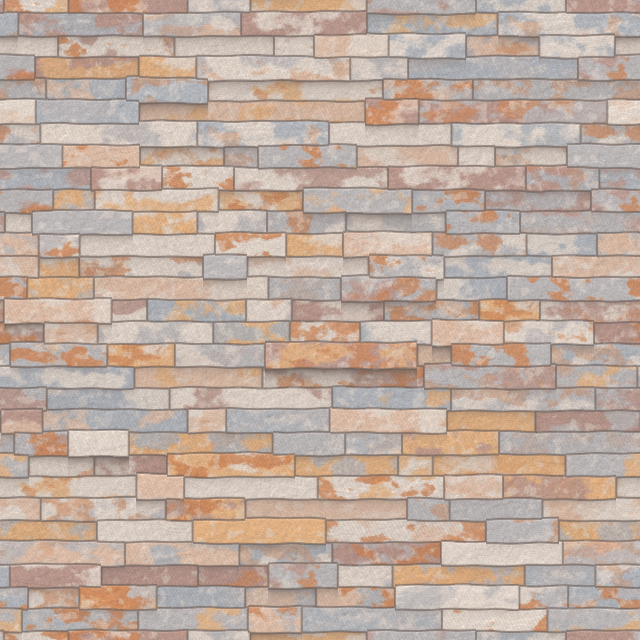
This texture is drawn by a WebGL 2 fragment shader. Its source:

```glsl
#version 300 es
precision highp float;
// Stacked slate ledger wall: thin courses of split stones with uneven lengths.
// Each course has its own jittered joints; every stone gets a hashed depth,
// two mineral tints, rust stains, cleft relief and a shadow from the course above.

uniform vec2 u_resolution;
out vec4 fragColor;

const float ROWS = 29.0;          // courses up the canvas
const float ROW_PHASE = 0.415;    // height of the first bed joint, in courses
const float MIN_STONES = 5.0;     // fewest stones in a course
const float EXTRA_STONES = 4.0;   // range added to that count
const float JITTER = 0.82;        // irregularity of the stone lengths
const float OVERLAP = 0.13;       // how far proud stones cover their neighbours
const float JOINT = 0.018;        // half width of a joint, in courses
const float RELIEF = 0.30;        // strength of the cleft surface
const float TAU = 6.2831853;

const vec3 GREY  = vec3(0.72, 0.70, 0.70);
const vec3 BLUE  = vec3(0.68, 0.69, 0.71);
const vec3 CREAM = vec3(0.86, 0.81, 0.77);
const vec3 PEACH = vec3(0.84, 0.72, 0.64);
const vec3 OCHRE = vec3(0.86, 0.68, 0.51);
const vec3 MAUVE = vec3(0.71, 0.58, 0.54);
const vec3 RUST  = vec3(0.78, 0.51, 0.34);
const vec3 SHADE = vec3(0.43, 0.38, 0.36);

struct Stone {
    float left;    // distance to the left joint, in courses
    float right;   // distance to the right joint
    float depth;   // 0 recessed, 1 proud
    float seed;
};

float hash(vec2 p) {
    return fract(sin(dot(p, vec2(127.1, 311.7))) * 43758.5453);
}

float noise(vec2 p) {
    vec2 i = floor(p), f = fract(p);
    f = f * f * (3.0 - 2.0 * f);
    return mix(mix(hash(i), hash(i + vec2(1, 0)), f.x),
               mix(hash(i + vec2(0, 1)), hash(i + vec2(1, 1)), f.x), f.y);
}

float fbm(vec2 p) {
    float sum = 0.0, amp = 0.5;
    for (int k = 0; k < 5; k++) {
        sum += amp * noise(p);
        p = mat2(1.6, 1.2, -1.2, 1.6) * p + 7.3;
        amp *= 0.5;
    }
    return sum / 0.97;
}

float jointAt(float i, float row, float count) {
    return i + JITTER * (hash(vec2(floor(mod(i + 0.5, count)), row + 0.5)) - 0.5);
}

// Stone of a course that covers the horizontal position x
Stone stoneAt(float x, float course) {
    float row = floor(mod(course + 0.5, ROWS));
    float count = MIN_STONES + floor(EXTRA_STONES * hash(vec2(row, 3.1)));
    float t = (x + hash(vec2(row, 9.7))) * count;
    float i = floor(t);
    i += step(jointAt(i + 1.0, row, count), t) - step(t, jointAt(i, row, count));
    float unit = ROWS / count;
    float seed = hash(vec2(floor(mod(i + 0.5, count)) + 11.0, row + 7.0));
    return Stone((t - jointAt(i, row, count)) * unit,
                 (jointAt(i + 1.0, row, count) - t) * unit,
                 hash(vec2(seed * 53.0, 2.0)), seed);
}

// Split surface: broad terraces with ragged ledges, plus fine grain
float cleft(vec2 q) {
    float n = fbm(q * vec2(0.6, 0.9)) * 6.0;
    float terrace = floor(n) + smoothstep(0.75, 1.0, fract(n));
    return terrace * 0.16 + 0.5 * fbm(q * 3.5);
}

vec3 tint(float pick) {
    vec3 tints[8] = vec3[8](GREY, CREAM, PEACH, BLUE, OCHRE, CREAM, MAUVE, GREY);
    return tints[int(min(pick * 8.0, 7.0))];
}

vec3 stoneColor(vec2 q, float seed) {
    float pick = hash(vec2(seed * 71.0, 5.0));
    float other = hash(vec2(seed * 37.0, 8.0));
    float patches = smoothstep(0.46, 0.60, fbm(q * vec2(0.8, 1.1) + 31.0));
    vec3 color = mix(tint(pick), tint(other), patches * 0.85);
    float stain = smoothstep(0.50, 0.62, fbm(q * vec2(1.1, 1.6) + 67.0));
    float stained = smoothstep(0.45, 0.9, hash(vec2(seed * 91.0, 4.0)));
    color = mix(color, RUST, stain * stained * 0.8);
    float bloom = smoothstep(0.56, 0.70, fbm(q * 2.3 + 13.0));
    return mix(color, CREAM, bloom * 0.45);
}

void main() {
    vec2 p = gl_FragCoord.xy / u_resolution;
    float aa = ROWS / min(u_resolution.x, u_resolution.y);

    // Courses with slightly wavy beds
    float wave = sin(TAU * (5.0 * p.x + 3.0 * p.y)) + sin(TAU * (13.0 * p.x - 8.0 * p.y));
    float y = p.y * ROWS - ROW_PHASE + 0.018 * wave;
    float row = floor(y), f = y - row;

    // Proud stones take over a strip of the course next to them
    float here = stoneAt(p.x, row).depth;
    float topCut = 1.0 + OVERLAP * (here - stoneAt(p.x, row + 1.0).depth);
    float lowCut = OVERLAP * (stoneAt(p.x, row - 1.0).depth - here);
    row += step(topCut, f) - step(f, lowCut);
    f = y - row;
    Stone own = stoneAt(p.x, row);
    float above = stoneAt(p.x, row + 1.0).depth;
    float below = stoneAt(p.x, row - 1.0).depth;
    float top = 1.0 + OVERLAP * (own.depth - above) - f;
    float bottom = f - OVERLAP * (below - own.depth);
    float side = min(own.left, own.right);

    // Mineral colour and relief lit from the upper left
    vec2 q = vec2(own.left, f) + floor(own.seed * 400.0);
    vec3 color = stoneColor(q, own.seed);
    float slope = cleft(q) - cleft(q + vec2(-0.05, 0.07));
    color *= 1.0 + RELIEF * clamp(slope, -0.4, 0.4);
    color *= 0.95 + 0.10 * noise(q * 19.0) + 0.05 * (own.depth - 0.5);

    // Worn edges, cast shadow and joints
    color += 0.07 * own.depth * (1.0 - smoothstep(0.04, 0.14, top));
    color *= 1.0 - 0.10 * (1.0 - smoothstep(0.0, 0.12, bottom));
    float drop = max(above - own.depth, 0.0);
    float shadow = 0.95 * drop * exp(-max(top, 0.0) / (0.08 + 0.28 * drop));
    shadow += 0.25 * (1.0 - own.depth) * exp(-max(side, 0.0) / 0.08);
    color = mix(color, SHADE, min(shadow, 0.85));
    float edge = min(min(top, bottom), side);
    float seam = 1.0 - smoothstep(JOINT, JOINT + 1.2 * aa, edge);
    color = mix(color, SHADE, 0.6 * seam);

    fragColor = vec4(clamp(color, 0.0, 1.0), 1.0);
}
```
